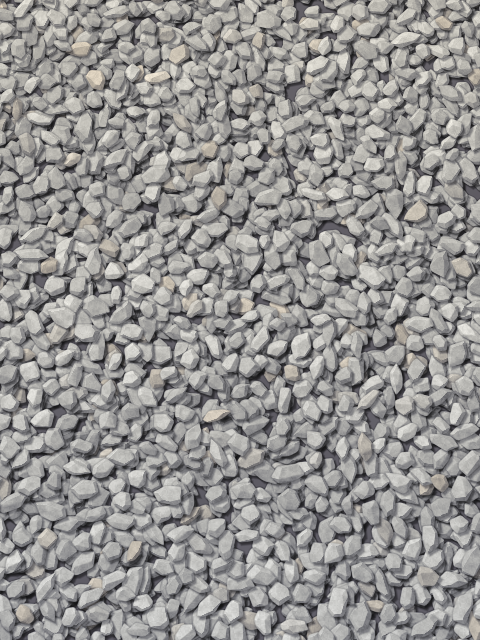
This texture is drawn by a WebGL 1 fragment shader. Its source:

```glsl
precision highp float;
// Sunlit crushed gravel: jittered layers of bevelled convex stones, painted
// from the deepest layer to the highest. Each stone shades its own facets and
// drops a soft shadow, to the lower right, on whatever was painted before it.
uniform vec2 u_resolution;

const float CELL = 0.051;
const float TAU = 6.2831853;
const int LAYERS = 5;
const int FACETS = 6;
const vec3 LIGHT = vec3(-0.45, 0.50, 0.74);
const vec2 SHADOW_SHIFT = vec2(0.10, -0.12);
const vec3 GROUND = vec3(0.25, 0.24, 0.26);
const vec3 GREY_STONE = vec3(0.702);
const vec3 TAN_STONE = vec3(0.735, 0.69, 0.635);
const vec3 SKY_TINT = vec3(0.992, 0.988, 1.022);
const vec3 SUN_TINT = vec3(1.008, 1.0, 0.975);

float hash(vec2 p) {
  vec3 q = fract(p.xyx * vec3(0.1031, 0.1030, 0.0973));
  q += dot(q, q.yzx + 33.33);
  return fract((q.x + q.y) * q.z);
}

vec2 hash2(vec2 p) {
  return vec2(hash(p), hash(p + vec2(41.3, 17.9)));
}

float noise(vec2 p) {
  vec2 i = floor(p), f = fract(p);
  f = f * f * (3.0 - 2.0 * f);
  float low = mix(hash(i), hash(i + vec2(1.0, 0.0)), f.x);
  float high = mix(hash(i + vec2(0.0, 1.0)), hash(i + vec2(1.0, 1.0)), f.x);
  return mix(low, high, f.y);
}

mat2 rotation(float angle) {
  float c = cos(angle), s = sin(angle);
  return mat2(c, s, -s, c);
}

float smoothMin(float a, float b, float k) {
  float h = max(k - abs(a - b), 0.0) / k;
  return min(a, b) - 0.25 * h * h * k;
}

// x: inside distance at p, y: inside distance for the cast shadow,
// zw: outward slope of the facet under p.
vec4 stoneShape(vec2 p, vec2 seed) {
  mat2 turn = rotation(TAU * hash(seed + 3.7));
  vec2 size = hash2(seed + 9.1);
  vec2 axes = vec2(mix(0.40, 0.67, size.x * size.x), mix(0.26, 0.43, size.y));
  vec2 slope = (hash2(seed + 5.3) - 0.5) * 0.65;
  float top = 0.19 - dot(slope, p);
  float inside = 1.0, shade = 1.0;
  for (int i = 0; i < FACETS; i++) {
    float k = float(i);
    vec2 rnd = hash2(seed + vec2(k * 7.3, k * 3.1 + 21.0));
    float angle = TAU * (k + 0.65 * rnd.x) / float(FACETS);
    vec2 plane = vec2(cos(angle), sin(angle)) / axes;
    float steep = length(plane);
    vec2 outward = turn * plane / steep;
    float reach = mix(0.80, 1.07, rnd.y) / steep;
    float dist = reach - dot(outward, p);
    inside = smoothMin(inside, dist, 0.10);
    shade = min(shade, dist + dot(outward, SHADOW_SHIFT));
    float rise = mix(0.6, 2.8, fract(rnd.x * 13.0 + rnd.y * 5.0));
    float side = dist * rise;
    slope = mix(slope, outward * rise, smoothstep(-0.045, 0.045, top - side));
    top = min(top, side);
  }
  return vec4(inside, shade, slope);
}

vec3 stoneColor(vec2 p, vec2 slope, vec2 seed, float depth) {
  float warmth = smoothstep(0.88, 1.0, hash(seed + 14.2));
  vec3 albedo = mix(GREY_STONE, TAN_STONE, warmth);
  albedo *= mix(0.87, 1.11, hash(seed + 27.6)) * mix(0.88, 1.0, depth);
  vec2 q = p + seed * 3.0;
  float grain = 0.12 * noise(q * 6.0) + 0.12 * noise(q * 19.0) - 0.12;
  // Uneven faces bend the light a little.
  slope += 0.35 * (vec2(noise(q * 4.0 + 8.0), noise(q * 4.0 + 30.0)) - 0.5);
  vec3 normal = normalize(vec3(slope, 1.0));
  float diffuse = max(dot(normal, normalize(LIGHT)), 0.0);
  return albedo * (0.50 + 0.60 * diffuse + grain);
}

vec3 paintLayer(vec3 color, vec2 p, float layer, float blur) {
  mat2 turn = rotation(0.9 * (hash(vec2(layer, 4.0)) - 0.5));
  vec2 grid = turn * p + layer * vec2(7.37, 3.61);
  vec2 home = floor(grid);
  float depth = layer / float(LAYERS - 1);
  // Sunward stones come last, so their shadows land on their neighbours.
  for (int j = -1; j <= 1; j++) {
    for (int i = 1; i >= -1; i--) {
      vec2 cell = home + vec2(float(i), float(j));
      vec2 seed = cell + layer * vec2(57.0, 31.0);
      vec2 center = cell + 0.5 + 0.7 * (hash2(seed) - 0.5);
      vec2 local = (grid - center) * turn;
      if (dot(local, local) > 1.3 || hash(seed + 63.0) < 0.11) continue;
      vec4 shape = stoneShape(local, seed);
      float shadow = smoothstep(-0.07, 0.06, shape.y);
      float contact = smoothstep(-0.09, 0.0, shape.x);
      color *= (1.0 - 0.50 * shadow) * (1.0 - 0.22 * contact);
      vec3 surface = stoneColor(local, shape.zw, seed, depth);
      color = mix(color, surface, smoothstep(-blur, blur, shape.x));
    }
  }
  return color;
}

// Brightens the middle tones, keeps the gaps deep, warms what the sun reaches.
vec3 sunGrade(vec3 color) {
  float light = dot(color, vec3(0.3, 0.6, 0.1));
  vec3 lifted = pow(color, vec3(0.72));
  lifted -= 0.09 * (1.0 - smoothstep(0.15, 0.40, light));
  return lifted * mix(SKY_TINT, SUN_TINT, smoothstep(0.25, 0.65, light));
}

void main() {
  vec2 uv = gl_FragCoord.xy / u_resolution.x;
  float far = gl_FragCoord.y / u_resolution.y;
  // Stones shrink slightly towards the far, upper edge.
  vec2 p = vec2((uv.x - 0.5) * (1.0 + 0.15 * uv.y), uv.y + 0.09 * uv.y * uv.y);
  float blur = 0.8 / (u_resolution.x * CELL);
  vec3 color = GROUND;
  for (int k = 0; k < LAYERS; k++) {
    color = paintLayer(color, p / CELL, float(k), blur);
  }
  // Broad patches of lighter and darker gravel.
  color *= 0.95 + 0.10 * noise(p * 6.0 + 20.0);
  color = sunGrade(max(color, 0.0) * 0.90 + 0.072);
  color *= mix(vec3(0.985, 0.995, 1.012), vec3(1.012, 1.005, 0.985), far);
  gl_FragColor = vec4(color, 1.0);
}
```
